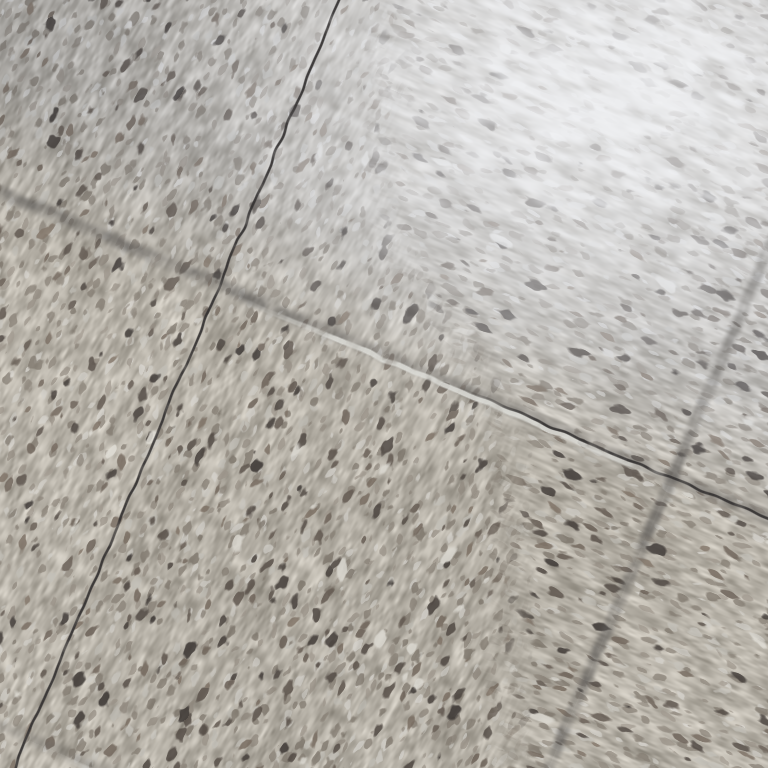
Reproduce this texture procedurally as a WebGL 2 fragment shader.

```glsl
#version 300 es
precision highp float;
// Worn terrazzo floor: large square tiles on a tilted grid, with thin joints.
// Stone chips are jittered blobs in hashed cells, smeared along two directions;
// a soft window reflection washes out the upper right.
uniform vec2 u_resolution;
out vec4 outColor;

#define TILE 0.64
#define TILT 0.401
#define CROSSING vec2(0.2845, 0.6265)
#define CHIP_GRID vec2(56.0, 36.0)
#define DARK_FILL 0.40
#define MID_FILL 0.62
#define PALE_FILL 0.42
#define GLARE_CENTER vec2(0.79, 0.88)
#define GLARE_SIZE vec2(0.37, 0.27)
#define MATRIX_COLOR vec3(0.715, 0.695, 0.655)
#define JOINT_COLOR vec3(0.20, 0.19, 0.19)
#define GLARE_COLOR vec3(0.95, 0.955, 0.965)

vec3 hash3(vec2 p) {
    vec3 q = fract(p.xyx * vec3(0.1031, 0.1030, 0.0973));
    q += dot(q, q.yxz + 33.33);
    return fract((q.xxy + q.yzz) * q.zyx);
}

float noise(vec2 p) {
    vec2 i = floor(p), f = fract(p);
    f = f * f * (3.0 - 2.0 * f);
    float low = mix(hash3(i).x, hash3(i + vec2(1, 0)).x, f.x);
    float high = mix(hash3(i + vec2(0, 1)).x, hash3(i + vec2(1, 1)).x, f.x);
    return mix(low, high, f.y);
}

mat2 rotation(float a) {
    return mat2(cos(a), sin(a), -sin(a), cos(a));
}

// Coverage and random tone of the chip at q; fill is the share of used cells.
vec2 chips(vec2 q, float fill, float seed) {
    vec2 cell = floor(q), best = vec2(0.0);
    float ragged = (noise(q * 3.2 + seed) - 0.5) * 0.36;
    for (int y = -1; y <= 1; y++)
    for (int x = -1; x <= 1; x++) {
        vec2 c = cell + vec2(x, y);
        vec3 place = hash3(c + seed), form = hash3(c + seed + 71.0);
        vec2 d = rotation((form.x - 0.5) * 1.8) * (q - c - 0.1 - 0.8 * place.xy);
        d.x *= 1.05 + 0.7 * form.z;
        float edge = max(length(d), 0.8 * (abs(d.x) + abs(d.y)));
        edge += ragged - mix(0.14, 0.43, form.y);
        float cover = (1.0 - smoothstep(-0.12, 0.08, edge)) * step(place.z, fill);
        if (cover > best.x) best = vec2(cover, form.z);
    }
    return best;
}

// Ground and chips, stretched along s.y.
vec3 terrazzo(vec2 s) {
    vec2 q = s * CHIP_GRID + 200.0;
    float grain = noise(q * vec2(3.0, 1.8)) + 0.7 * noise(q * vec2(5.2, 2.8)) - 0.85;
    vec3 color = MATRIX_COLOR + 0.17 * grain + 0.10 * (noise(q * 0.8) - 0.5);
    vec2 pale = chips(q * 1.15, PALE_FILL, 13.0);
    color = mix(color, mix(vec3(0.75, 0.74, 0.71), vec3(0.86, 0.85, 0.83), pale.y), 0.7 * pale.x);
    vec2 mid = chips(q * 1.2, MID_FILL, 37.0);
    color = mix(color, mix(vec3(0.48, 0.45, 0.41), vec3(0.64, 0.61, 0.57), mid.y), 0.75 * mid.x);
    vec2 dark = chips(q, DARK_FILL, 91.0);
    color = mix(color, mix(vec3(0.23, 0.21, 0.20), vec3(0.52, 0.47, 0.42), dark.y), 0.85 * dark.x);
    vec2 white = chips(q * 0.8, 0.035, 151.0);
    return mix(color, vec3(0.87, 0.86, 0.83), 0.85 * white.x);
}

float band(float d, float halfWidth, float soft) {
    return 1.0 - smoothstep(halfWidth, halfWidth + soft, abs(d));
}

void main() {
    vec2 uv = gl_FragCoord.xy / u_resolution;
    vec2 tilted = rotation(TILT) * uv;
    vec2 p = rotation(TILT) * (uv - CROSSING) / TILE;

    // Stone, with the smear turning across the floor
    float border = mix(0.66, 0.50, smoothstep(0.40, 0.75, uv.y));
    float turned = smoothstep(-0.04, 0.05, uv.x - border);
    vec3 color = mix(terrazzo(rotation(TILT + 0.12) * uv),
                     terrazzo(tilted.yx * vec2(1.1, 0.85)), turned);
    color += 0.03 * (hash3(floor(p) + 9.0).x - 0.5);

    // Cool shade above the cross joint, then the reflection
    float upper = smoothstep(-0.1, 0.30, p.y);
    color = mix(color, color * vec3(0.97, 0.985, 1.02), upper);
    color *= 1.0 - 0.06 * smoothstep(0.35, 0.0, uv.x) * smoothstep(0.5, 1.0, uv.y);
    vec2 g = (uv - GLARE_CENTER) / GLARE_SIZE;
    float glare = 0.72 * exp(-dot(g, g)) + 0.13 * upper * smoothstep(0.15, 0.55, uv.x);
    glare *= 0.72 + 0.56 * noise(tilted * vec2(30.0, 110.0));
    color = mix(color, GLARE_COLOR, clamp(glare, 0.0, 0.9));

    // Joints: alternately crisp and filled one way, worn by stretches the other
    vec2 line = floor(p + 0.5);
    vec2 d = (p - line) * TILE;
    d += 0.0035 * (vec2(noise(p.yx * 30.0), noise(p * 30.0 + 40.0)) - 0.5);
    float wear = 0.25 + 0.7 * noise(p * 34.0) + 0.4 * noise(p * 90.0);
    float filled = mod(line.x, 2.0);
    float crisp = band(d.x, 0.0006, 0.0022) * (1.0 - filled);
    float dull = band(d.x, 0.002, 0.010) * filled * mix(0.60, 0.38, upper);
    color = mix(color, vec3(0.37, 0.36, 0.35), dull * wear);
    color = mix(color, JOINT_COLOR, crisp * clamp(0.45 + 0.6 * wear, 0.0, 0.92));

    float fade = mix(0.6, 0.4, smoothstep(0.1, 0.4, p.x)) * (line.y < 0.0 ? 0.45 : 1.0);
    float shade = band(d.y - 0.003, 0.001, 0.013) * fade;
    float lip = band(d.y + 0.003, 0.0015, 0.0035) * smoothstep(0.02, 0.3, p.x)
              * (1.0 - smoothstep(0.85, 1.0, p.x));
    float crack = band(d.y - 0.0015, 0.0006, 0.0022) * smoothstep(0.5, 0.72, p.x);
    color = mix(color, vec3(0.36, 0.35, 0.34), shade * wear);
    color = mix(color, vec3(0.87, 0.87, 0.85), min(lip * wear, 0.85));
    color = mix(color, JOINT_COLOR, crack * clamp(0.35 + 0.6 * wear, 0.0, 0.9));
    outColor = vec4(clamp(color, 0.0, 1.0), 1.0);
}
```
